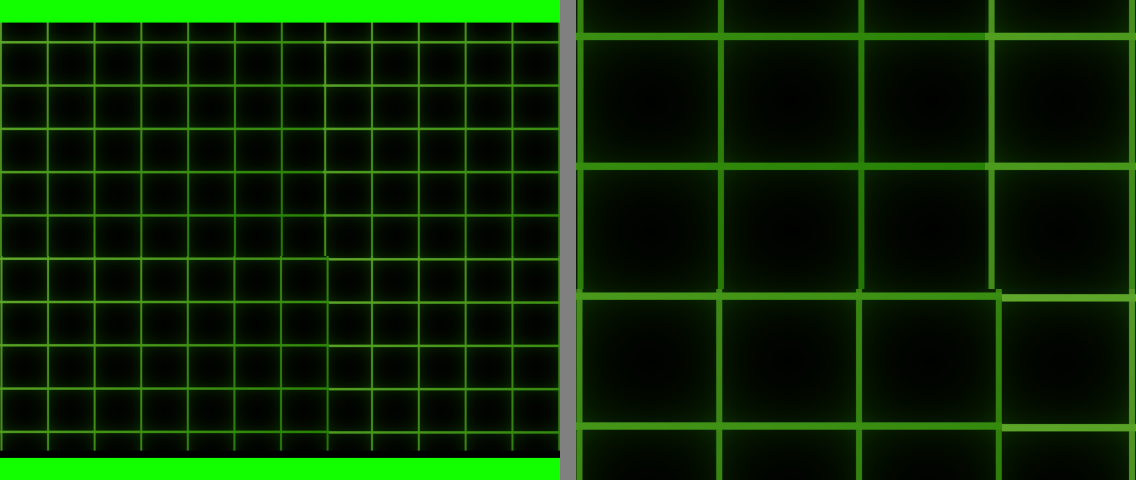
Left: the whole. Right: its middle third, enlarged.
Reproduce this pattern procedurally as a WebGL 1 fragment shader.

```glsl
precision highp float;
// Glowing green grid in four slightly misaligned tiles between two solid green bands.

#define BAND_COLOR vec3(0.07, 1.0, 0.0)
#define LINE_BRIGHT vec3(0.38, 0.66, 0.17)
#define LINE_DEEP vec3(0.14, 0.50, 0.01)
#define GLOW_COLOR vec3(0.025, 0.105, 0.0)
#define CELL vec2(0.0836, 0.0773)
#define FIRST_LINE vec2(0.0016, 0.0755)
#define HALF_WIDTH vec2(0.0018, 0.0022)
#define GLOW_RADIUS 0.013
#define SEAM_Y 0.4577
#define BAND_TOP 0.0403
#define GRID_END 0.8047
#define BAND_BOTTOM 0.8177

uniform vec2 u_resolution;

// Distance on each axis to the nearest line of a repeating grid
vec2 gridDistance(vec2 p, vec2 origin, vec2 cell) {
  return abs(mod(p - origin + 0.5 * cell, cell) - 0.5 * cell);
}

// Antialiased step that rises across one pixel
float softStep(float edge, float x, float pixel) {
  return clamp((x - edge) / pixel + 0.5, 0.0, 1.0);
}

void main() {
  // Canvas width is one unit; y runs downward
  float pixel = 1.0 / u_resolution.x;
  vec2 p = vec2(gl_FragCoord.x, u_resolution.y - gl_FragCoord.y) * pixel;

  // Tile selection: the vertical seam steps sideways below the horizontal one
  float lower = step(SEAM_Y, p.y);
  float seamX = mix(0.577, 0.587, lower);
  float right = step(seamX, p.x);

  // Each tile has its own small offset and pitch
  vec2 cell = CELL;
  vec2 origin = FIRST_LINE;
  cell.x -= 0.0004 * lower * (1.0 - right);
  origin.x += 0.001 * lower * (1.0 - right);
  origin.x = mix(origin.x, 0.5807, right);
  origin.y += 0.001 * lower * right;

  // Line cores, with soft edges
  vec2 d = gridDistance(p, origin, cell);
  vec2 core = 1.0 - smoothstep(HALF_WIDTH - 0.75 * pixel, HALF_WIDTH + 0.75 * pixel, d);

  // Lines fade toward the lower right corner of every tile
  vec2 tileStart = vec2(right * seamX, mix(BAND_TOP, SEAM_Y, lower));
  vec2 local = (p - tileStart) / vec2(0.58, 0.417);
  float fade = clamp(0.65 * local.x + 0.4 * local.y, 0.0, 1.0);
  vec3 lineColor = mix(LINE_BRIGHT, LINE_DEEP, fade);

  // Halo around the lines, dark in the middle of a cell
  vec2 halo = exp(-d / GLOW_RADIUS);
  vec3 color = GLOW_COLOR * (halo.x + halo.y) * mix(1.0, 0.8, fade);
  color = mix(color, lineColor * 0.92, core.x);
  color = mix(color, lineColor, core.y);

  // Black strip under the grid, then the solid bands
  color *= 1.0 - softStep(GRID_END, p.y, pixel);
  float band = 1.0 - softStep(BAND_TOP, p.y, pixel);
  band = max(band, softStep(BAND_BOTTOM, p.y, pixel));
  color = mix(color, BAND_COLOR, band);

  gl_FragColor = vec4(color, 1.0);
}
```
